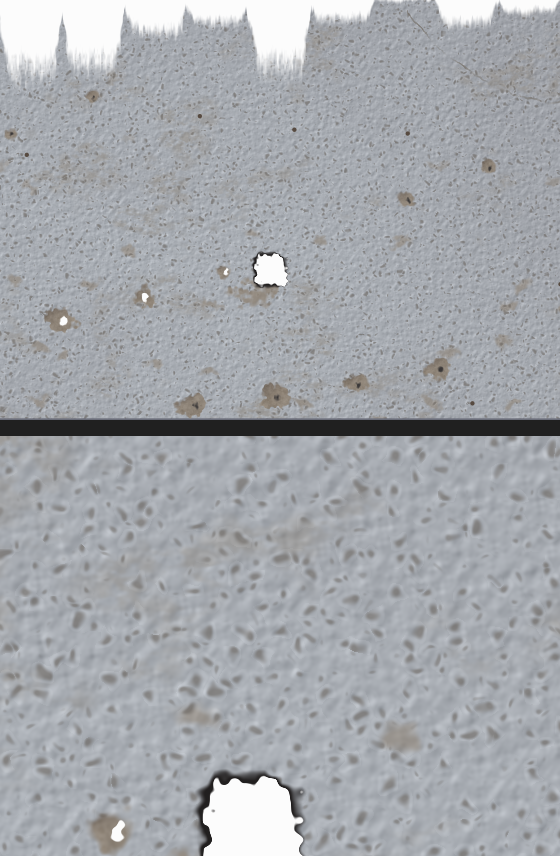
Top, the full canvas; bottom, a detail of the centre.
Reproduce this texture procedurally as a Shadertoy shader.

```glsl
// Weathered blue-grey plaster wall with pits, chipped craters, a torn hole and dry-brushed white on top.

const vec3 PLASTER_LIGHT = vec3(0.675, 0.695, 0.72);
const vec3 PLASTER_SHADE = vec3(0.61, 0.62, 0.645);
const vec3 STAIN = vec3(0.57, 0.54, 0.50);
const vec3 EARTH = vec3(0.55, 0.50, 0.44);
const vec3 DARK_EARTH = vec3(0.34, 0.29, 0.25);
const vec3 SOOT = vec3(0.13, 0.12, 0.12);
const vec3 PIT = vec3(0.43, 0.41, 0.39);
const vec3 WHITE = vec3(0.99);

const float PIT_SCALE = 74.0;
const float RELIEF_SCALE = 125.0;
const float RELIEF_STRENGTH = 0.105;
const int CRATERS = 11;
const vec2 HOLE_CENTER = vec2(0.646, 0.355);
const float HOLE_RADIUS = 0.036;
const int STROKES = 9;
const float STROKE_PITCH = 0.148;
const float STROKE_DEPTH[9] = float[9](0.215, 0.195, 0.10, 0.07, 0.205, 0.065, 0.01, 0.08, 0.045);

float hash(vec2 p) {
    vec3 q = fract(vec3(p.xyx) * 0.1031);
    q += dot(q, q.yzx + 33.33);
    return fract((q.x + q.y) * q.z);
}

float noise(vec2 p) {
    vec2 i = floor(p), f = fract(p);
    f = f * f * (3.0 - 2.0 * f);
    vec2 e = vec2(0.0, 1.0);
    return mix(mix(hash(i), hash(i + e.yx), f.x),
               mix(hash(i + e.xy), hash(i + e.yy), f.x), f.y);
}

// Octaves are rotated so that no grid shows
float layeredNoise(vec2 p) {
    mat2 turn = mat2(1.6, 1.2, -1.2, 1.6);
    vec2 q = turn * p + 7.0, r = turn * q + 19.0;
    return 0.45 * noise(p) + 0.3 * noise(q) + 0.25 * noise(r);
}

// Distance to the nearest scattered point, and that point's random id
vec2 cellular(vec2 p) {
    vec2 cell = floor(p), nearest = vec2(9.0, 0.0);
    for (int y = -1; y <= 1; y++)
    for (int x = -1; x <= 1; x++) {
        vec2 c = cell + vec2(x, y);
        vec2 point = c + 0.1 + 0.8 * vec2(hash(c + 3.7), hash(c + 41.3));
        float d = length(p - point);
        if (d < nearest.x) nearest = vec2(d, hash(c + 87.1));
    }
    return nearest;
}

vec3 plaster(vec2 p) {
    // Broad light, darker towards the corners and the upper right
    float light = 0.84 - 0.4 * dot(p - vec2(0.6, 0.5), p - vec2(0.6, 0.5));
    light -= 0.3 * smoothstep(0.7, 1.7, p.x * 0.7 + p.y);
    light += 0.4 * (layeredNoise(p * 5.0) - 0.5);
    vec3 color = mix(PLASTER_SHADE, PLASTER_LIGHT, clamp(light, -0.2, 1.1));

    // Rough relief lit from the upper left
    vec2 q = mat2(0.8, 0.6, -0.6, 0.8) * p * RELIEF_SCALE;
    vec2 toLight = vec2(-0.62, 0.1);
    color += RELIEF_STRENGTH * (noise(q) - noise(q + toLight));
    color += 0.5 * RELIEF_STRENGTH * (noise(q * 2.0 + 5.0) - noise(q * 2.0 + 5.0 + toLight));

    // Faint stains and small horizontal chips
    float stain = smoothstep(0.54, 0.76, layeredNoise(p * vec2(7.0, 10.0) + 31.0));
    stain *= smoothstep(0.3, 0.75, layeredNoise(p * vec2(45.0, 75.0)));
    color = mix(color, STAIN, 0.5 * stain);
    vec2 warp = 0.05 * vec2(layeredNoise(p * 30.0), layeredNoise(p * 30.0 + 9.0));
    vec2 chip = cellular((p + warp) * vec2(7.0, 12.0));
    float chipMask = smoothstep(0.2, 0.06, chip.x) * step(0.74, chip.y);
    color = mix(color, EARTH, 0.55 * chipMask * smoothstep(0.9, 0.4, p.y));

    // Uneven pits with a lit lower lip, and rare dark dots
    vec2 bend = 0.009 * vec2(noise(p * 95.0), noise(p * 95.0 + 13.0));
    vec2 pit = cellular((p + bend) * PIT_SCALE);
    float size = 0.12 + 0.34 * pit.y * pit.y;
    float pitMask = smoothstep(size, 0.2 * size, pit.x) * smoothstep(0.2, 0.9, pit.y);
    color += 0.03 * smoothstep(0.2, 0.0, abs(pit.x - size - 0.1)) * pit.y - 0.008;
    color = mix(color, PIT, 0.62 * pitMask);
    vec2 speck = cellular(p * 5.0 + 2.0);
    color = mix(color, DARK_EARTH, smoothstep(0.033, 0.018, speck.x) * step(0.8, speck.y));

    // Hairline crack at the upper right, dark lower border
    float crack = abs(p.y - 0.757 - 1.6 * pow(1.333 - p.x, 2.0) - 0.02 * (layeredNoise(p * 30.0) - 0.5));
    float crackMask = smoothstep(0.004, 0.001, crack) * step(0.97, p.x) * noise(p * 30.0);
    color = mix(color, STAIN * 0.8, 0.8 * crackMask);
    return mix(color, vec3(0.42, 0.43, 0.48), smoothstep(0.006, 0.002, p.y));
}

vec3 addCraters(vec3 color, vec2 p, float pixel) {
    for (int i = 0; i < CRATERS; i++) {
        float n = float(i), height = fract(0.95 + 0.31 * n);
        vec2 center = vec2(1.333 * fract(0.165 + 0.618 * n), 0.03 + 0.8 * pow(height, 1.6));
        float radius = mix(0.05, 0.02, sqrt(height)) * mix(0.6, 1.0, hash(vec2(n, 5.0)));
        vec2 q = p - center;
        float rough = layeredNoise(p * 36.0 + n) - 0.5;
        float d = length(q * vec2(0.9, 1.1)) + 1.7 * radius * rough - radius;
        float shadow = smoothstep(0.0, 1.0, dot(q, vec2(-0.5, 0.85)) / radius + rough);
        vec3 earth = mix(EARTH, DARK_EARTH, 0.5 * shadow) + 0.14 * (layeredNoise(p * 90.0) - 0.5);
        color = mix(color, earth, 0.85 * smoothstep(0.004, -0.005, d));

        // Core: open to white, or a soft dark hollow
        bool open = i % 3 == 2;
        float core = length((q - radius * vec2(0.2, -0.1)) * vec2(1.2, 0.9));
        core += 0.008 * (noise(p * 170.0) - 0.5) - radius * (open ? 0.32 : 0.2);
        float blur = open ? pixel : 0.004;
        color = mix(color, open ? WHITE : SOOT + 0.1, smoothstep(blur, -blur, core));
    }
    return color;
}

vec3 addTornHole(vec3 color, vec2 p, float pixel) {
    vec2 q = p - HOLE_CENTER;
    float smear = length((q - vec2(-0.04, -0.05)) * vec2(0.75, 1.0)) + 0.09 * (layeredNoise(p * 32.0) - 0.5);
    color = mix(color, EARTH, 0.75 * smoothstep(0.036, 0.016, smear));
    float jag = 0.014 * (noise(p * 130.0) - 0.5) + 0.008 * (noise(p * 55.0) - 0.5);
    vec2 r = q + vec2(0.003, -0.001);
    float rim = pow(dot(r * r, r * r), 0.25) + 0.6 * jag - HOLE_RADIUS - 0.004;
    color = mix(color, SOOT, smoothstep(0.004, -0.003, rim));
    float opening = pow(dot(q * q, q * q), 0.25) + jag - HOLE_RADIUS;
    return mix(color, WHITE, smoothstep(pixel, -pixel, opening));
}

// Dry vertical brush strokes hanging from the upper edge
float brushCover(vec2 p) {
    float depth = 0.0;
    for (int i = 0; i < STROKES; i++) {
        float u = (p.x - (float(i) + 0.5) * STROKE_PITCH) / 0.085;
        u += 0.1 * (noise(vec2(p.x * 90.0, p.y * 25.0)) - 0.5);
        depth = max(depth, STROKE_DEPTH[i] * smoothstep(1.0, 0.6, abs(u)));
    }
    depth += 0.012 * (noise(vec2(p.x * 40.0, 2.0)) - 0.5);
    float bristle = 0.55 * noise(vec2(p.x * 210.0, p.y * 14.0)) + 0.45 * noise(p * vec2(280.0, 75.0));
    float reach = (depth - (1.0 - p.y)) / (0.42 * max(depth, 0.0) + 0.012);
    return smoothstep(0.0, 0.9, 1.15 * reach + 0.25 - 0.75 * bristle) * smoothstep(0.0, 0.12, reach);
}

void mainImage(out vec4 fragColor, in vec2 fragCoord) {
    vec2 p = fragCoord / iResolution.y;
    float pixel = 1.0 / iResolution.y;
    vec3 color = plaster(p);
    color = addCraters(color, p, pixel);
    color = addTornHole(color, p, pixel);
    color = mix(color, WHITE, brushCover(p));
    fragColor = vec4(clamp(color, 0.0, 1.0), 1.0);
}
```
